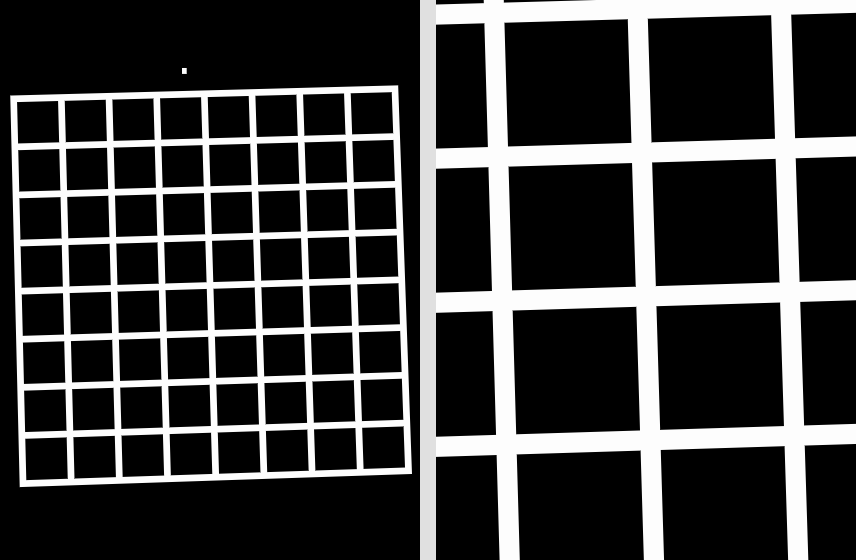
Left: the whole. Right: its middle third, enlarged.
Write a WebGL 1 fragment shader that draws this pattern.

```glsl
precision highp float;
// A slightly tilted eight by eight grid of white lines on black, with a small fleck above it.

uniform vec2 u_resolution;

float cross2(vec2 a, vec2 b) {
  return a.x * b.y - a.y * b.x;
}

// Coverage of a shape from its signed distance and the pixel size
float coverage(float dist, float pixel) {
  return clamp(0.5 - dist / pixel, 0.0, 1.0);
}

float boxDistance(vec2 p, vec2 halfSize) {
  vec2 d = abs(p) - halfSize;
  return max(d.x, d.y);
}

// Position inside the skewed sheet, 0 to 1 along each side
vec2 sheetPosition(vec2 p) {
  vec2 corner = vec2(0.0352, 0.1302);
  vec2 bottomSide = vec2(0.7005, 0.0234);
  vec2 leftSide = vec2(-0.0169, 0.6992);
  vec2 taper = vec2(-0.0078, -0.0052);
  vec2 uv = vec2(0.5);
  // Invert the bilinear mapping by fixed-point steps
  for (int i = 0; i < 4; i++) {
    vec2 d = p - corner - taper * uv.x * uv.y;
    uv = vec2(cross2(d, leftSide), cross2(bottomSide, d)) / cross2(bottomSide, leftSide);
  }
  return uv;
}

// Signed distance to the grid lines, in cells
float gridDistance(vec2 cell, float count, float halfLine) {
  vec2 nearest = clamp(floor(cell + 0.5), 0.0, count);
  vec2 toLine = abs(cell - nearest) - halfLine;
  float frame = boxDistance(cell - 0.5 * count, vec2(0.5 * count + halfLine));
  return max(min(toLine.x, toLine.y), frame);
}

void main() {
  vec2 p = gl_FragCoord.xy / u_resolution.y;
  float pixel = 1.0 / u_resolution.y;

  // Grid lines
  float count = 8.0;
  float halfLine = 0.07;
  vec2 cell = sheetPosition(p) * (count + 2.0 * halfLine) - halfLine;
  float ink = coverage(gridDistance(cell, count, halfLine), pixel / 0.0857);

  // Fleck
  float fleck = boxDistance(p - vec2(0.3292, 0.8733), vec2(0.0042, 0.0053));
  ink = max(ink, coverage(fleck, pixel));

  gl_FragColor = vec4(vec3(0.993 * ink), 1.0);
}
```
